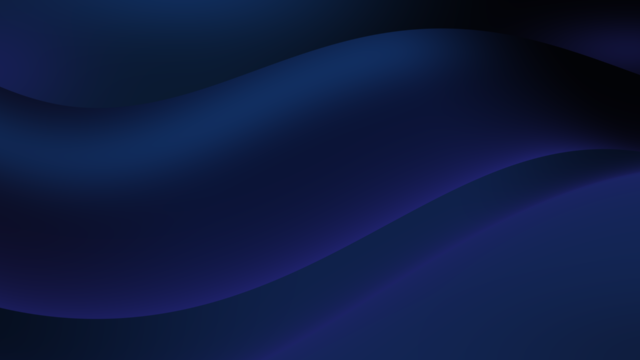
This background is drawn by a Shadertoy shader. Its source:

```glsl
// Dark silk folds: four overlapping sheets split by three eased cosine edges.
// Each sheet is a navy base with soft highlights, shadows and an indigo rim
// that decays exponentially away from the fold beneath it.

const vec3 BLACK      = vec3(0.008, 0.010, 0.022);
const vec3 INK        = vec3(0.040, 0.045, 0.125);
const vec3 MIDNIGHT   = vec3(0.037, 0.072, 0.195);
const vec3 TEAL       = vec3(0.038, 0.100, 0.190);
const vec3 DEEP_TEAL  = vec3(0.018, 0.050, 0.105);
const vec3 NAVY       = vec3(0.057, 0.128, 0.285);
const vec3 SHEET      = vec3(0.070, 0.148, 0.325);
const vec3 SHEET_DIM  = vec3(0.058, 0.115, 0.245);
const vec3 BLUE       = vec3(0.068, 0.190, 0.390);
const vec3 INDIGO     = vec3(0.125, 0.135, 0.435);
const float PI = 3.14159265;

// Half cosine from a trough (x, y) to a crest (x, y), bent by skew.
float foldEdge(float x, vec2 trough, vec2 crest, float skew) {
    float a = PI * (x - trough.x) / (crest.x - trough.x);
    float s = sin(a);
    return mix(trough.y, crest.y, 0.5 - 0.5 * cos(a)) + skew * s * s;
}

// Elliptical gaussian spot.
float spot(vec2 p, vec2 center, vec2 radius) {
    vec2 q = (p - center) / radius;
    return exp(-dot(q, q));
}

// Antialiased coverage of the area below an edge.
float below(float edge, float y, float softness) {
    return smoothstep(-softness, softness, edge - y);
}

// Backdrop above the main fold.
vec3 backdrop(vec2 p) {
    vec3 c = mix(TEAL, BLACK, smoothstep(0.30, 0.82, p.x));
    c = mix(c, BLUE, 0.85 * spot(p, vec2(0.29, 1.04), vec2(0.25, 0.14)));
    c = mix(c, INDIGO, 0.55 * spot(p, vec2(-0.02, 0.80), vec2(0.14, 0.18)));
    return mix(c, INDIGO, 0.48 * spot(p, vec2(0.98, 0.86), vec2(0.14, 0.085)));
}

// Broad fold: blue crest, dark hollow, indigo rim at its lower edge.
vec3 mainFold(vec2 p, float top, float bottom) {
    float t = (top - p.y) / (top - bottom);
    float ridge = mix(0.25, 0.11, smoothstep(0.0, 0.6, p.x));
    float crest = exp(-pow((t - ridge) / 0.19, 2.0));
    crest *= mix(0.72, 0.92, smoothstep(0.0, 0.4, p.x));
    crest *= 1.0 - smoothstep(0.55, 0.88, p.x);
    float shade = smoothstep(0.66, 0.95, p.x + 0.12 * (0.5 - t));
    vec3 c = mix(INK, MIDNIGHT, smoothstep(0.0, 0.35, p.x));
    c = mix(c, BLUE, crest);
    c = mix(c, BLACK, shade);
    float rimWidth = mix(0.115, 0.040, smoothstep(0.55, 1.0, p.x));
    float rim = exp(-max(p.y - bottom, 0.0) / rimWidth);
    rim *= mix(0.75, 0.95, smoothstep(0.0, 0.5, p.x));
    return mix(c, INDIGO, rim * (1.0 - 0.6 * smoothstep(0.82, 1.0, p.x)));
}

// Narrow ribbon: dark at both ends, indigo along its lower edge.
vec3 ribbon(vec2 p, float bottom) {
    float light = smoothstep(-0.12, 0.50, p.x) * (1.0 - smoothstep(0.70, 1.02, p.x));
    vec3 c = mix(DEEP_TEAL, NAVY, light);
    float rimWidth = mix(0.050, 0.028, smoothstep(0.5, 1.0, p.x));
    float rim = exp(-max(p.y - bottom, 0.0) / rimWidth);
    return mix(c, INDIGO, 0.80 * rim);
}

// Front sheet in the lower right corner.
vec3 frontSheet(vec2 p, float top) {
    float rim = exp(-max(top - p.y, 0.0) / 0.10);
    vec3 c = mix(SHEET, SHEET_DIM, spot(p, vec2(1.05, 0.0), vec2(0.28, 0.20)));
    return mix(c, INDIGO, 0.60 * rim);
}

void mainImage(out vec4 fragColor, in vec2 fragCoord) {
    vec2 p = fragCoord / iResolution.xy;
    float pixel = 1.0 / iResolution.y;

    // Fold edges
    float lift = max(0.15 - p.x, 0.0);
    float upper = foldEdge(p.x, vec2(0.15, 0.700), vec2(0.69, 0.921), 0.007) + 0.7 * lift * lift;
    float middle = foldEdge(p.x, vec2(0.15, 0.114), vec2(0.944, 0.586), -0.029);
    float lower = foldEdge(p.x, vec2(0.14, -0.137), vec2(1.10, 0.535), 0.018);

    // Layers from back to front
    vec3 color = backdrop(p);
    color = mix(color, mainFold(p, upper, middle), below(upper, p.y, pixel));
    color = mix(color, ribbon(p, lower), below(middle, p.y, pixel));
    color = mix(color, frontSheet(p, lower), below(lower, p.y, 0.006));

    fragColor = vec4(color, 1.0);
}
```
